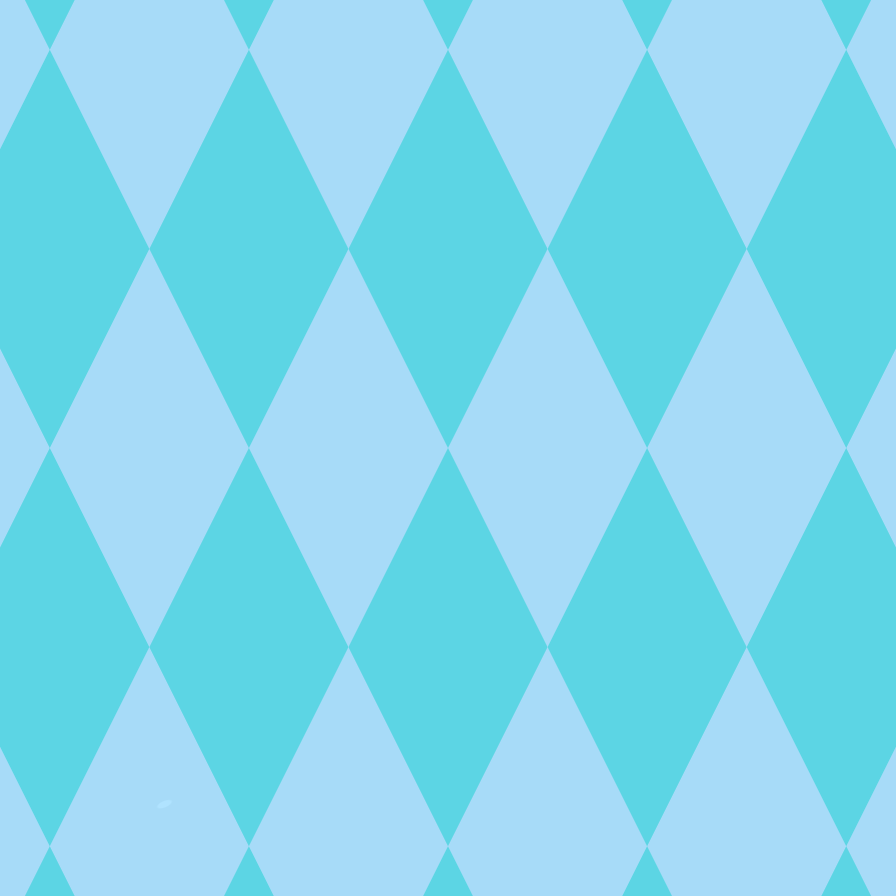
This pattern is drawn by a WebGL 1 fragment shader. Its source:

```glsl
precision highp float;
// Harlequin pattern of tall teal diamonds on pale blue, with one faint fleck.

uniform vec2 u_resolution;

#define REPEATS vec2(4.5, 2.25)
#define TIP_POINT vec2(0.5, 0.5)
#define PALE_BLUE vec3(0.655, 0.860, 0.973)
#define TEAL vec3(0.360, 0.837, 0.893)
#define FLECK_COLOR vec3(0.69, 0.89, 1.0)
#define FLECK_CENTER vec2(0.1836, 0.1025)
#define FLECK_RADII vec2(0.0085, 0.0035)
#define FLECK_TILT 0.4

// Signed distance, in canvas units, to the nearest diamond edge (negative inside).
float diamondDistance(vec2 uv) {
  // A diamond touches its upper neighbour at TIP_POINT.
  vec2 cell = (uv - TIP_POINT) * REPEATS + vec2(0.5, 0.0);
  vec2 offset = abs(fract(cell) - 0.5);
  return (offset.x + offset.y - 0.5) / length(REPEATS);
}

// Approximate signed distance to a small tilted ellipse.
float fleckDistance(vec2 uv) {
  float c = cos(FLECK_TILT);
  float s = sin(FLECK_TILT);
  vec2 p = uv - FLECK_CENTER;
  p = vec2(c * p.x + s * p.y, c * p.y - s * p.x);
  return (length(p / FLECK_RADII) - 1.0) * FLECK_RADII.y;
}

// Antialiased coverage over about one pixel.
float coverage(float dist, float pixel) {
  return clamp(0.5 - dist / pixel, 0.0, 1.0);
}

void main() {
  vec2 uv = gl_FragCoord.xy / u_resolution;
  float pixel = 1.0 / min(u_resolution.x, u_resolution.y);

  vec3 color = mix(PALE_BLUE, FLECK_COLOR, coverage(fleckDistance(uv), pixel));
  color = mix(color, TEAL, coverage(diamondDistance(uv), pixel));

  gl_FragColor = vec4(color, 1.0);
}
```
